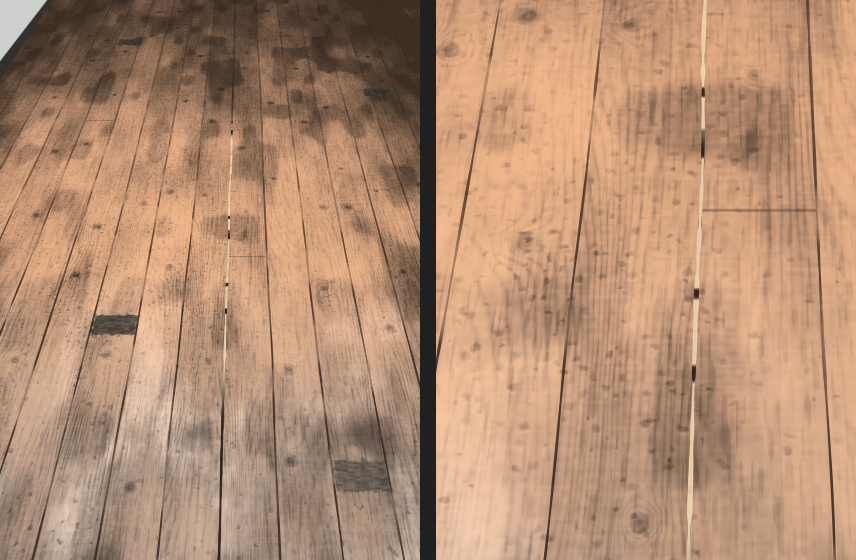
Left: the whole. Right: its middle third, enlarged.
Write a Shadertoy shader that draws this texture.

```glsl
// Worn brown plank floor in perspective, with knots, dents, tarred patches and a pale open seam.

float hash(vec2 p) {
    vec3 q = fract(vec3(p.xyx) * 0.1031);
    q += dot(q, q.yzx + 33.33);
    return fract((q.x + q.y) * q.z);
}

float noise(vec2 p) {
    vec2 i = floor(p), f = fract(p);
    f = f * f * (3.0 - 2.0 * f);
    return mix(mix(hash(i), hash(i + vec2(1, 0)), f.x),
               mix(hash(i + vec2(0, 1)), hash(i + vec2(1, 1)), f.x), f.y);
}

float fbm(vec2 p) {
    float sum = 0.0, amp = 0.5;
    for (int i = 0; i < 4; i++) {
        sum += amp * noise(p);
        p = p * 2.03 + 17.1;
        amp *= 0.5;
    }
    return sum;
}

// Canvas position to floor position; one unit is one plank width
vec2 toFloor(vec2 uv) {
    float s = 1.0 - uv.y / 1.49;
    return vec2((uv.x - 0.521 - 0.04 * uv.y) / (0.1476 * s), 17.0 / s);
}

vec3 woodRamp(float t) {
    vec3 c = mix(vec3(0.24, 0.18, 0.14), vec3(0.33, 0.255, 0.20), clamp(t * 4.0, 0.0, 1.0));
    c = mix(c, vec3(0.52, 0.40, 0.31), clamp(t * 4.0 - 1.0, 0.0, 1.0));
    c = mix(c, vec3(0.74, 0.56, 0.44), clamp(t * 4.0 - 2.0, 0.0, 1.0));
    return mix(c, vec3(0.94, 0.715, 0.54), clamp(t * 4.0 - 3.0, 0.0, 1.25));
}

void mainImage(out vec4 fragColor, in vec2 fragCoord) {
    vec2 uv = fragCoord / iResolution.xy;
    float s = 1.0 - uv.y / 1.49;
    vec2 p = toFloor(uv);
    float px = 1.0 / (0.1476 * s * iResolution.x);
    p.x += 0.03 * (noise(vec2(p.y * 0.4, floor(p.x + 0.5))) - 0.5);
    float plank = floor(p.x), across = fract(p.x);
    float along = p.y + 60.0 * hash(vec2(plank, 3.0));
    float relief = smoothstep(0.3, 0.7, s);

    // Light: a glow left of centre, fading to the far end and the sides
    float tone = 0.98 - 0.76 * smoothstep(0.6, 1.04, uv.y)
               - 1.0 * pow(uv.x - 0.42, 2.0) - 0.12 * (1.0 - smoothstep(0.1, 0.5, uv.y));
    tone += 0.16 * (hash(vec2(plank, 8.0)) - 0.5);
    tone += 0.6 * (fbm(vec2(p.x * 1.1, p.y * 0.35)) - 0.47);
    tone -= 0.2 * smoothstep(0.55, 0.8, noise(vec2(p.x * 1.7 + 9.0, p.y * 0.6)));

    // Knots, at most one in each stretch of plank
    vec2 cell = vec2(plank, floor(along / 4.0));
    vec2 toKnot = vec2(across, mod(along, 4.0))
                - vec2(0.25 + 0.5 * hash(cell + 5.0), 1.0 + 2.0 * hash(cell + 9.0));
    float knotSize = 0.06 + 0.1 * hash(cell + 2.0);
    float r = length(toKnot * vec2(1.0, 0.75)) / knotSize;
    r += 0.5 * (noise(p * 9.0) - 0.5);
    float hasKnot = step(0.45, hash(cell + 13.0));
    float knot = hasKnot * (1.0 - smoothstep(0.3, 1.4, r));

    // Grain: bent growth lines, short dark pores and faint saw marks
    float bend = 1.4 * noise(vec2(across * 1.7 + plank * 9.0, along * 0.13))
               + hasKnot * 0.3 * exp(-r * r * 0.25);
    float wave = 0.5 + 0.5 * sin(64.0 * (across * 0.7 + bend) + 2.5 * noise(p * vec2(7.0, 1.5)));
    float lines = wave * wave * wave - 0.3;
    float pores = smoothstep(0.62, 0.8, noise(vec2(p.x * 36.0, p.y * 2.4)));
    float streaks = noise(vec2(p.x * 44.0, p.y * 1.6)) + noise(vec2(p.x * 15.0, p.y * 0.5)) - 1.0;
    tone -= 0.15 * lines * relief * noise(p * vec2(2.0, 0.4) + 4.0);
    tone += (0.08 * streaks - 0.1 * (pores - 0.2)) * mix(0.5, 1.0, relief);
    tone += 0.09 * (noise(p * vec2(20.0, 12.0)) - 0.5) + 0.05 * (noise(p * vec2(4.0, 24.0)) - 0.5);
    tone -= knot * (0.3 + 0.05 * sin(r * 7.0));

    // Dents in clusters, dense on the left, each with a lit lower rim
    float wear = mix(0.8, 0.15, smoothstep(0.4, 0.65, uv.x));
    wear *= smoothstep(0.2, 0.65, noise(p * vec2(0.8, 0.4) + 50.0)) * 0.8 + 0.2;
    for (int i = 0; i < 3; i++) {
        vec2 q = p * vec2(4.3, 2.9) + float(i) * vec2(7.37, 3.61);
        vec2 id = floor(q);
        vec2 d = fract(q) - 0.3 - 0.4 * vec2(hash(id + 1.0), hash(id + 6.0));
        d += 0.2 * (vec2(noise(q * 4.0), noise(q * 4.0 + 9.0)) - 0.5);
        float size = 0.06 + 0.13 * hash(id + 11.0);
        float on = step(hash(id + 21.0), wear * 0.75) * relief * (0.4 + 0.6 * hash(id + 31.0));
        tone -= on * 0.2 * (1.0 - smoothstep(size * 0.5, size + 0.06, length(d)));
        tone += on * 0.08 * (1.0 - smoothstep(0.0, size, length(d + vec2(0.0, size * 1.4))));
    }
    // Soft shoulder keeps the grain visible in the glow
    float over = max(tone - 0.8, 0.0);
    tone = min(tone, 0.8) + 0.3 * (1.0 - exp(-over / 0.3));
    vec3 col = woodRamp(max(tone, 0.0));

    // Grey sheen on the near boards, paler in streaks
    float luma = dot(col, vec3(0.3, 0.59, 0.11));
    float gloss = fbm(p * vec2(1.2, 0.5) + 31.0);
    float sheen = (1.0 - smoothstep(0.1, 0.6, uv.y)) * (0.5 + 0.8 * gloss);
    vec3 grey = luma * vec3(1.09, 0.975, 0.89) * (0.92 + 0.3 * smoothstep(0.4, 0.65, gloss));
    col = mix(col, grey, clamp(sheen, 0.0, 0.95));

    // Tarred patches, one plank wide
    vec2 patches[4] = vec2[4](vec2(0.273, 0.42), vec2(0.862, 0.15), vec2(0.898, 0.835), vec2(0.31, 0.925));
    for (int i = 0; i < 4; i++) {
        vec2 d = abs(p - toFloor(patches[i])) - vec2(0.48, 0.38);
        float edge = max(d.x, d.y) + 0.08 * (noise(p * vec2(22.0, 9.0)) - 0.5);
        float tar = (1.0 - smoothstep(-0.04, 0.05, edge)) * (i == 1 ? 0.6 : 0.85);
        col = mix(col, vec3(0.16, 0.15, 0.13) + 0.25 * noise(p * vec2(9.0, 22.0)) * s, tar);
    }

    // Soft dark stains
    for (int i = 0; i < 2; i++) {
        vec2 d = (p - toFloor(vec2(0.48 + 0.38 * float(i), 0.225))) * vec2(2.4, 1.7);
        float stain = 1.0 - smoothstep(0.1, 1.1, length(d) + 0.9 * (fbm(p * 5.0) - 0.5));
        col = mix(col, vec3(0.30, 0.27, 0.25), 0.55 * stain);
    }

    // Thin broken seams and rare butt joints
    float seamId = floor(p.x + 0.5);
    float seamDist = min(across, 1.0 - across);
    float seamWidth = 0.002 + 0.007 * noise(vec2(seamId * 5.0, p.y * 2.1));
    float seam = 1.0 - smoothstep(seamWidth, seamWidth + 1.3 * px, seamDist);
    seam *= mix(0.35, 0.85, smoothstep(0.2, 0.6, noise(vec2(seamId * 7.0, p.y * 1.2))));
    seam *= mix(0.5, 1.0, smoothstep(0.4, 0.75, s));
    float joint = 1.0 - smoothstep(0.005, 0.04, abs(mod(along, 60.0) - 11.0));
    col = mix(col, vec3(0.20, 0.14, 0.11), max(seam, 0.35 * joint));

    // Pale ragged gap in the middle, dark at both ends
    float gapWidth = 0.004 + 0.012 * noise(vec2(p.y * 4.0, 8.0));
    float gap = 1.0 - smoothstep(gapWidth, gapWidth + 1.2 * px, abs(p.x));
    gap *= 1.0 - 0.7 * smoothstep(0.75, 0.88, uv.y);
    float filled = smoothstep(0.25, 0.36, uv.y) * (1.0 - smoothstep(0.74, 0.82, uv.y))
                 * smoothstep(0.1, 0.2, noise(vec2(p.y * 2.6, 2.0)));
    col = mix(col, mix(vec3(0.18, 0.13, 0.10), vec3(0.96, 0.86, 0.71), filled), gap * 0.9);

    // White furniture with a dark base in the far left corner
    float base = uv.x / 0.125 + (1.0 - uv.y) / 0.145;
    float body = uv.x / 0.113 + (1.0 - uv.y) / 0.11;
    col = mix(col, vec3(0.20, 0.19, 0.19), 1.0 - smoothstep(0.97, 1.02, base));
    col = mix(col, vec3(0.80, 0.81, 0.80), 1.0 - smoothstep(0.97, 1.02, body));
    fragColor = vec4(col, 1.0);
}
```
